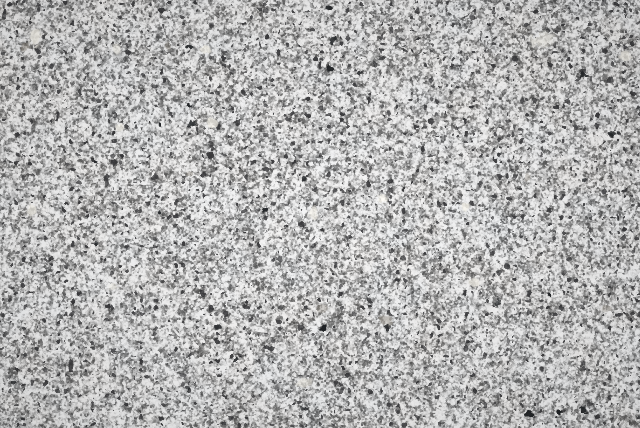
This texture is drawn by a Shadertoy shader. Its source:

```glsl
// Fine-grained grey granite: soft, warped Voronoi grains of several sizes are
// summed into a unit-variance field, which a tone curve turns into mineral
// greys. Dark specks, mica, cream inclusions and a light fall-off lie on top.

const vec3 MICA_BLACK = vec3(0.12, 0.13, 0.14);
const vec3 SPECK_GREY = vec3(0.19, 0.19, 0.20);
const vec3 CREAM = vec3(0.92, 0.91, 0.88);
const vec3 BROWN_QUARTZ = vec3(0.60, 0.58, 0.55);

// Integer hash: three random values in 0..1 per cell and seed.
vec3 hash3(vec2 cell, int seed) {
    uvec3 v = uvec3(ivec3(ivec2(cell), seed));
    v = v * 1664525u + 1013904223u;
    v.x += v.y * v.z;
    v.y += v.z * v.x;
    v.z += v.x * v.y;
    v ^= v >> 16u;
    v.x += v.y * v.z;
    v.y += v.z * v.x;
    v.z += v.x * v.y;
    return vec3(v >> 16u) / 65535.0;
}

// Soft Voronoi grains with random tones: mean 0, variance 1.
float grains(vec2 p, float density, float sharpness, int seed) {
    p *= density;
    vec2 cell = floor(p);
    float toneSum = 0.0;
    float squareSum = 0.0;
    for (int y = -1; y <= 1; y++) {
        for (int x = -1; x <= 1; x++) {
            vec2 id = cell + vec2(x, y);
            vec3 rnd = hash3(id, seed);
            vec2 offset = id + rnd.xy - p;
            float weight = exp(-sharpness * dot(offset, offset));
            float tone = rnd.z + hash3(id, seed + 50).x - 1.0;
            toneSum += weight * tone * sqrt(6.0);
            squareSum += weight * weight;
        }
    }
    return toneSum / sqrt(squareSum + 1e-9);
}

// Coverage of sparse ragged blobs, at most one per cell.
// radiusRange is in canvas heights; ragged is a field that frays the outline.
float blobs(vec2 p, float density, float chance, vec2 radiusRange, float ragged, int seed) {
    vec2 cell = floor(p * density);
    vec3 place = hash3(cell, seed);
    vec3 form = hash3(cell, seed + 1);
    vec2 offset = p - (cell + 0.3 + 0.4 * place.xy) / density;
    offset *= mix(vec2(0.75, 1.3), vec2(1.3, 0.75), form.y);
    float radius = mix(radiusRange.x, radiusRange.y, form.x * form.x);
    float edge = length(offset) / radius + ragged;
    float opacity = mix(0.65, 1.0, form.z);
    return step(place.z, chance) * opacity * (1.0 - smoothstep(0.7, 1.2, edge));
}

// Maps the grain field to grey: many pale grains, a thin tail of dark ones.
float mineralTone(float field) {
    float rank = 1.0 / (1.0 + exp(-1.7 * field));
    return 0.25 + 0.67 * pow(rank, 0.42);
}

void mainImage(out vec4 fragColor, in vec2 fragCoord) {
    vec2 p = fragCoord / iResolution.y;
    vec2 centred = 2.0 * fragCoord / iResolution.xy - 1.0;

    // Warp that breaks the straight cell borders into jagged ones.
    vec2 warp = vec2(grains(p, 150.0, 3.0, 5), grains(p, 150.0, 3.0, 6));
    vec2 q = p + 0.0013 * warp;

    // Grain field: squared weights add up to about one.
    float patches = grains(p, 24.0, 3.0, 1);
    float crystals = grains(q, 76.0, 5.0, 2);
    float flecks = grains(q, 150.0, 6.0, 3);
    float grit = grains(p, 260.0, 6.0, 4);
    float field = 0.04 * patches + 0.34 * crystals + 0.66 * flecks + 0.64 * grit;
    vec3 color = vec3(mineralTone(field));

    // Faint warm and cool drift between mineral patches.
    color += 0.002 * patches * vec3(-1.0, 0.0, 1.0);

    // Small dark specks, larger where the surrounding grains are dark.
    float frayed = 0.15 * crystals + 0.12 * flecks;
    float specks = blobs(q, 62.0, 0.34, vec2(0.0025, 0.0055), 1.6 * frayed, 40);
    color = mix(color, SPECK_GREY, 0.9 * specks);

    // Rare inclusions and mica.
    float quartz = blobs(p, 6.0, 0.12, vec2(0.008, 0.016), frayed, 10);
    float cream = blobs(p, 5.0, 0.40, vec2(0.011, 0.026), frayed, 20);
    float mica = blobs(q, 15.0, 0.10, vec2(0.004, 0.008), 2.0 * frayed, 30);
    color = mix(color, BROWN_QUARTZ + 0.05 * flecks, 0.7 * quartz);
    color = mix(color, CREAM + 0.02 * flecks, 0.9 * cream);
    color = mix(color, MICA_BLACK, mica);

    // Light fades towards the corners.
    color *= 1.045 - 0.07 * dot(centred, centred);
    fragColor = vec4(clamp(color, 0.0, 1.0), 1.0);
}
```
